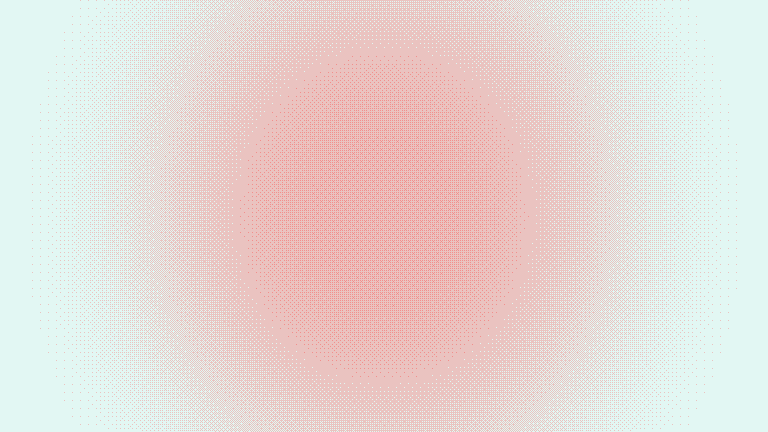
This background is drawn by a WebGL 1 fragment shader. Its source:

```glsl
precision highp float;
// A soft coral glow on pale mint, drawn with three flat tones only.
// A slightly tall radial falloff sets the depth of colour, and an 8x8 ordered
// dither on a fine grid of square cells picks between neighbouring tones.

uniform vec2 u_resolution;

#define MINT vec3(0.885, 0.967, 0.952)
#define CORAL vec3(0.950, 0.560, 0.550)
#define TONE_STEPS 2.0      // steps from mint to coral
#define CELL_ROWS 432.0     // dither cells per canvas height
#define GLOW_CORE 0.12      // radius of the even centre, in canvas heights
#define GLOW_RADIUS 0.83    // horizontal reach, in canvas heights
#define GLOW_STRETCH 1.14   // vertical reach relative to horizontal
#define GLOW_PEAK 0.64      // depth of colour at the centre
#define SAMPLES 3           // edge smoothing samples per axis

// 2x2 ordered threshold in quarter steps
float bayer2(vec2 cell) {
  cell = floor(cell);
  return fract(cell.x * 0.5 + cell.y * cell.y * 0.75);
}

// 8x8 threshold in [0, 1), nested from three 2x2 levels
float bayer8(vec2 cell) {
  cell = mod(cell, 8.0);
  return bayer2(cell) + bayer2(cell * 0.5) / 4.0 + bayer2(cell * 0.25) / 16.0;
}

// Depth of colour at a point measured from the centre, in canvas heights
float glowDepth(vec2 p) {
  float r = length(vec2(p.x, p.y / GLOW_STRETCH));
  return GLOW_PEAK * (1.0 - smoothstep(GLOW_CORE, GLOW_RADIUS, r));
}

// Dithered tone of the cell under the point: 0 is mint, 1 is coral
float cellTone(vec2 p, vec2 canvas) {
  vec2 cell = floor(p * CELL_ROWS);
  vec2 center = (cell + 0.5) / CELL_ROWS - 0.5 * canvas;
  vec2 fromTop = vec2(cell.x, CELL_ROWS - 1.0 - cell.y);
  float depth = glowDepth(center) * TONE_STEPS;
  float lift = fract(depth) > bayer8(fromTop) ? 1.0 : 0.0;
  return (floor(depth) + lift) / TONE_STEPS;
}

void main() {
  vec2 canvas = vec2(u_resolution.x / u_resolution.y, 1.0);

  // Average the cells over the pixel to smooth their edges at any size
  float tone = 0.0;
  for (int i = 0; i < SAMPLES; i++) {
    for (int j = 0; j < SAMPLES; j++) {
      vec2 offset = (vec2(float(i), float(j)) + 0.5) / float(SAMPLES) - 0.5;
      tone += cellTone((gl_FragCoord.xy + offset) / u_resolution.y, canvas);
    }
  }
  tone /= float(SAMPLES * SAMPLES);

  gl_FragColor = vec4(mix(MINT, CORAL, tone), 1.0);
}
```
